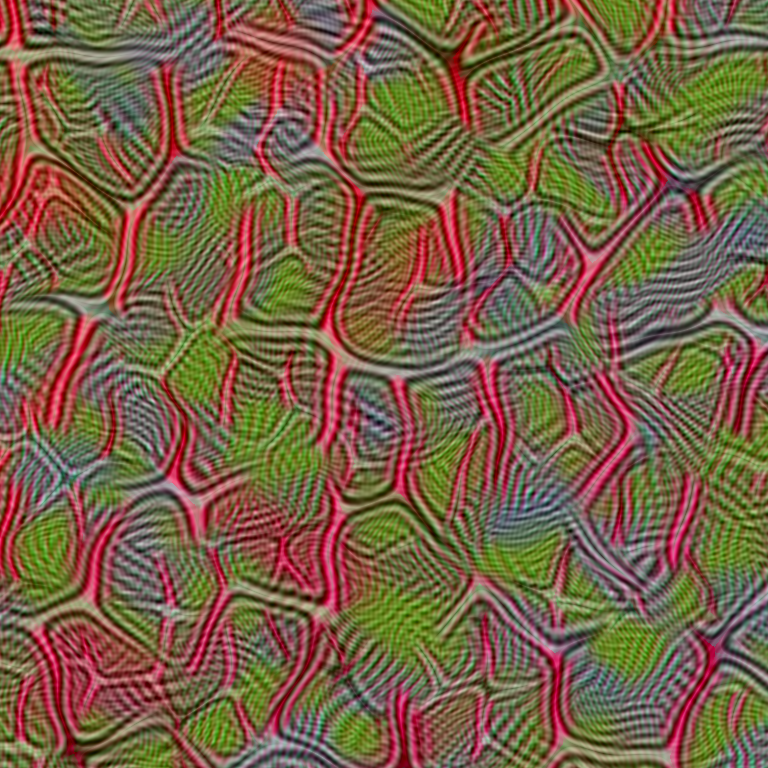
Reproduce this pattern procedurally as a WebGL 1 fragment shader.

```glsl
precision highp float;
// Dreamlike mesh of rippled red and grey ridges around green, finely striped cells.

uniform vec2 u_resolution;

vec2 hash2(vec2 p) {
  vec3 q = fract(p.xyx * vec3(0.1031, 0.1030, 0.0973));
  q += dot(q, q.yzx + 33.33);
  return fract((q.xx + q.yz) * q.zy);
}

// Jittered brick layout, in cell units
vec2 site(vec2 id) {
  return id + vec2(0.5 * mod(id.y, 2.0), 0.0) + 0.5 + vec2(0.9, 0.7) * (hash2(id) - 0.5);
}

// Rounded distance to the cell border (x) and how upright that border is (y)
vec2 cellBorder(vec2 p) {
  vec2 base = floor(p), nearest = vec2(0.0);
  float best = 100.0;
  for (int j = -2; j <= 2; j++) {
    for (int i = -2; i <= 2; i++) {
      vec2 r = site(base + vec2(i, j)) - p;
      if (dot(r, r) < best) { best = dot(r, r); nearest = r; }
    }
  }
  float total = 0.0001, upright = 0.0;
  for (int j = -2; j <= 2; j++) {
    for (int i = -2; i <= 2; i++) {
      vec2 r = site(base + vec2(i, j)) - p, gap = r - nearest;
      if (dot(gap, gap) > 0.0001) {
        vec2 n = normalize(gap);
        float weight = exp(-24.0 * dot(0.5 * (r + nearest), n));
        total += weight;
        upright += weight * n.x * n.x;
      }
    }
  }
  return vec2(max(-log(total) / 24.0, 0.0), upright / total);
}

// Patches of curved stripes, each with its own direction; upright ones split into colours
vec3 stripePatches(vec2 p, float frequency) {
  vec3 sum = vec3(0.0);
  float power = 0.0001;
  vec2 base = floor(p);
  for (int j = -1; j <= 1; j++) {
    for (int i = -1; i <= 1; i++) {
      vec2 id = base + vec2(i, j), h = hash2(id + 71.0), k = hash2(id + 137.0);
      vec2 r = p - id - h;
      float angle = 1.57 + 2.9 * (k.x - 0.5);
      vec2 dir = vec2(cos(angle), sin(angle));
      float across = dot(r, dir), along = dot(r, vec2(-dir.y, dir.x));
      float bent = across + 0.7 * (h.x - 0.5) * along * along;
      float phase = frequency * (0.7 + 0.6 * h.y) * bent + 6.28 * k.y;
      vec3 split = vec3(-0.6, 1.2, 0.3) * dir.x * dir.x;
      float window = exp(-6.5 * dot(r, r)) * smoothstep(1.0, 0.7, max(abs(r.x), abs(r.y)));
      sum += window * cos(phase + split);
      power += window * window;
    }
  }
  return sum / sqrt(power);
}

// Slow layered sines, roughly -1 to 1
float drift(vec2 p) {
  return 0.5 * sin(p.x + 1.7 * sin(p.y * 0.8)) + 0.5 * sin(p.y * 1.3 + 1.9 * sin(p.x * 0.7 + 2.0));
}

void main() {
  vec2 uv = gl_FragCoord.xy / min(u_resolution.x, u_resolution.y);
  vec2 p = uv + 0.009 * sin(uv.yx * vec2(23.0, 19.0) + vec2(1.0, 4.0))
              + 0.003 * sin(uv.yx * vec2(61.0, 57.0) + vec2(3.0, 0.5));

  // Ridges at two sizes, fading in and out along their length
  vec2 wide = cellBorder(p * vec2(6.4, 5.4) + 3.0);
  vec2 slim = cellBorder(p * vec2(11.5, 9.5) + 41.0);
  float wideBand = exp(-55.0 * wide.x * wide.x) * smoothstep(-0.7, 0.0, drift(uv * 21.0 + 30.0));
  float slimBand = exp(-38.0 * slim.x * slim.x) * (1.0 - wideBand)
                 * smoothstep(-0.6, 0.1, drift(uv * 17.0 + 8.0));
  vec3 split = vec3(-0.5, 0.9, 0.2);
  vec3 wideWave = cos(wide.x * 68.0 + 2.8 * drift(uv * 15.0) + split * wide.y);
  vec3 slimWave = cos(slim.x * 42.0 + 2.8 * drift(uv * 21.0 + 5.0) + split * slim.y);

  // Striped filling, calmer where the cells are green
  float activity = smoothstep(-0.55, 0.4, drift(uv * 29.0 + 2.0));
  float strength = mix(0.3, 0.62, activity) * (0.85 + 0.4 * drift(p * 47.0));
  vec3 filling = strength * stripePatches(p * 13.0, 32.0)
               + 0.24 * stripePatches(p * 21.0 + 9.0, 36.0);
  vec3 wave = 0.85 * wideBand * wideWave + 0.75 * slimBand * slimWave
            + filling * (1.0 - 0.6 * wideBand) * (1.0 - 0.4 * slimBand);

  // Ground colours
  vec3 green = vec3(0.40, 0.53, 0.13);
  vec3 olive = vec3(0.41, 0.38, 0.25);
  vec3 grey = vec3(0.42, 0.40, 0.44);
  vec3 red = mix(vec3(0.63, 0.17, 0.28), vec3(0.69, 0.21, 0.19), smoothstep(0.1, 0.8, uv.y - 0.5 * uv.x + 0.2));
  vec3 stone = mix(olive, grey, smoothstep(-0.4, 0.4, drift(uv * 9.0 + 6.0) + 0.5 * uv.x - 0.2));
  vec3 color = mix(green, stone, 0.9 * activity);
  color = mix(color, vec3(0.32, 0.38, 0.50), 0.6 * smoothstep(0.5, 0.95, drift(uv * 19.0 + 13.0)));
  color = mix(color, stone, 0.85 * max(wideBand, 0.6 * slimBand));
  float redness = wideBand * smoothstep(0.3, 0.75, wide.y) + 0.8 * slimBand * smoothstep(0.45, 0.85, slim.y);
  redness += 0.7 * smoothstep(0.4, 0.9, drift(uv * 15.0 + 20.0)) * smoothstep(1.0, 0.2, uv.x);
  color = mix(color, red, 0.9 * min(redness, 1.0));

  // Relief and a faint woven grain
  vec2 weave = sin(p * 1000.0);
  float grain = 0.025 * (weave.x + weave.y) * (1.0 - wideBand);
  color += 0.3 * wave + grain;
  gl_FragColor = vec4(clamp(color, 0.0, 1.0), 1.0);
}
```
